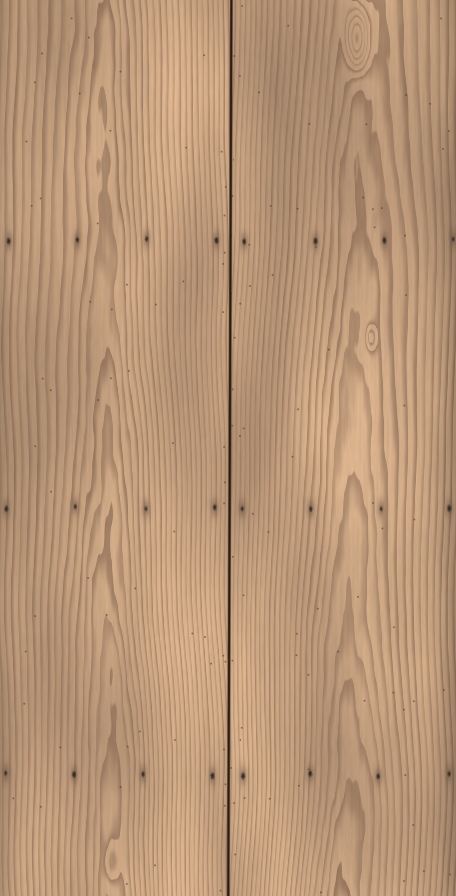
A Shadertoy shader for this texture:

```glsl
#define LIGHT_WOOD vec3(0.835, 0.682, 0.538)
#define LATE_WOOD vec3(0.555, 0.430, 0.340)
#define GREY_WOOD vec3(0.650, 0.525, 0.420)
#define NAIL_COLOR vec3(0.15, 0.14, 0.14)
#define SEAM_COLOR vec3(0.16, 0.11, 0.08)
#define RING_DENSITY vec2(76.0, 104.0)
#define TAPER 3.6
#define RAGGEDNESS 0.65
#define SEAM_WIDTH 0.0027
#define NAIL_RADIUS 0.0046
#define NAIL_STEP vec2(0.151, 0.586)
#define SPECK_CELLS 48.0

float hash(vec2 p) {
    p = fract(p * vec2(0.1031, 0.1137));
    p += dot(p, p.yx + 33.33);
    return fract((p.x + p.y) * p.x * 97.3);
}

float gradientDot(vec2 cell, vec2 offset) {
    float angle = 6.2832 * hash(cell + 57.0);
    return dot(vec2(cos(angle), sin(angle)), offset);
}

// Gradient noise, roughly -0.7 to 0.7
float noise(vec2 p) {
    vec2 i = floor(p), f = p - i;
    vec2 u = f * f * f * (f * (f * 6.0 - 15.0) + 10.0);
    vec2 e = vec2(0.0, 1.0);
    return mix(mix(gradientDot(i, f), gradientDot(i + e.yx, f - e.yx), u.x),
               mix(gradientDot(i + e, f - e), gradientDot(i + 1.0, f - 1.0), u.x), u.y);
}

// Smooth bump that closes the rings around a knot
float knot(vec2 p, vec2 center, vec2 size) {
    vec2 q = (p - center) / size;
    return exp(-dot(q, q));
}

// Distance from the wandering heart line of a plank
float heartOffset(vec2 p, float plank) {
    float heart = mix(0.247 - 0.012 * p.y, 0.757 + 0.018 * p.y, plank);
    return p.x - heart - 0.018 * noise(vec2(p.y * 2.3, 7.0 + plank * 9.0));
}

// Growth ring count: steep arches in the heart, straight lines at the sides
float ringField(vec2 p, float plank, float dx, float heartness) {
    float seamSide = smoothstep(-0.12, 0.12, dx * (1.0 - 2.0 * plank));
    float density = mix(RING_DENSITY.x, RING_DENSITY.y, seamSide);
    float flatness = mix(0.034, 0.055, plank);
    float ring = (length(vec2(dx, flatness)) - flatness) * density;
    ring += TAPER * p.y * exp(-dx * dx / 0.025) + plank * 40.3;
    vec2 s = p + plank * 13.7;
    ring += RAGGEDNESS * noise(s * vec2(24.0, 5.0)) * (0.25 + heartness);
    ring += 0.22 * noise(s * vec2(75.0, 14.0)) * (0.3 + heartness);
    ring += 1.3 * noise(s * vec2(4.0, 1.2));
    ring += 5.5 * knot(p, vec2(0.784, 1.88), vec2(0.024, 0.070));
    ring += 2.0 * knot(p, vec2(0.814, 1.225), vec2(0.011, 0.028));
    ring += 1.8 * knot(p, vec2(0.245, 0.075), vec2(0.016, 0.050));
    return ring;
}

void mainImage(out vec4 fragColor, in vec2 fragCoord) {
    vec2 p = fragCoord / iResolution.x;
    float px = 1.0 / iResolution.x;
    float seamX = 0.5005 + 0.0035 * p.y;
    float plank = step(seamX, p.x);

    // Latewood darkens slowly, then ends in a sharp edge
    float dx = heartOffset(p, plank);
    float heartness = exp(-dx * dx / 0.005);
    float ring = ringField(p, plank, dx, heartness);
    float phase = fract(ring);
    float blur = clamp(fwidth(ring), 0.06, 0.5);
    float late = smoothstep(0.35, 0.92, phase) * (1.0 - smoothstep(1.0 - blur, 1.0, phase));
    late *= 0.55 + 0.45 * hash(vec2(floor(ring), 3.0 + plank));
    late *= mix(0.74, 0.85, heartness);

    // Broad weathering and fine vertical fibres
    float weather = noise(p * vec2(4.0, 1.5) + plank * 5.0 + 2.0);
    float fibre = noise(p * vec2(150.0, 7.0)) + 0.5 * noise(p * vec2(230.0, 40.0));
    float grey = clamp(0.17 + 0.9 * weather + 0.11 * p.y, 0.0, 0.75);
    vec3 color = mix(LIGHT_WOOD, GREY_WOOD, grey);
    color = mix(color, LATE_WOOD, late);
    color *= 1.0 + 0.05 * fibre + 0.10 * noise(p * vec2(9.0, 2.5) + 31.0);
    color *= 1.0 - 0.15 * exp(-p.x / 0.04) - 0.20 * exp((p.x - 1.0) / 0.04);

    // Sparse worm holes, gathered beside the seam
    vec2 cell = floor(p * SPECK_CELLS);
    vec2 jitter = 0.2 + 0.6 * vec2(hash(cell + 11.0), hash(cell + 23.0));
    float speckDist = length(p - (cell + jitter) / SPECK_CELLS);
    float speckChance = 0.006 + 0.22 * exp(-abs(p.x - seamX) / 0.02);
    float speck = step(hash(cell + 5.0), speckChance);
    speck *= 1.0 - smoothstep(0.0004, 0.0014 + px, speckDist);
    color = mix(color, SEAM_COLOR * 2.0, 0.6 * speck);

    // Nail rows, four heads per plank, each with a stain along the grain
    for (int row = 0; row < 3; row++) {
        for (int k = 0; k < 8; k++) {
            vec2 id = vec2(float(k), float(row));
            float side = floor(id.x / 4.0);
            vec2 nail = vec2(mod(id.x, 4.0), id.y) * NAIL_STEP;
            nail += vec2(0.012 + 0.518 * side + 0.004 * id.y, 0.266);
            nail += 0.007 * (vec2(hash(id + 31.0), hash(id + 47.0)) - 0.5);
            vec2 d = p - nail;
            float stain = exp(-dot(d * d, vec2(14000.0, 2600.0)));
            color = mix(color, LATE_WOOD * 0.75, 0.55 * stain);
            float size = NAIL_RADIUS * (0.8 + 0.4 * hash(id + 71.0));
            float head = length(d * vec2(1.15, 0.7)) + 0.0015 * noise(d * 300.0 + id * 7.0);
            color = mix(color, NAIL_COLOR, 0.88 * (1.0 - smoothstep(size - 0.002 - px, size + px, head)));
        }
    }

    // Dark seam with a brown worn edge
    float seam = abs(p.x - seamX);
    color = mix(color, LATE_WOOD * 0.9, 0.5 * exp(-seam / 0.004));
    color = mix(SEAM_COLOR, color, smoothstep(SEAM_WIDTH - px, SEAM_WIDTH + px, seam));
    fragColor = vec4(color, 1.0);
}
```
